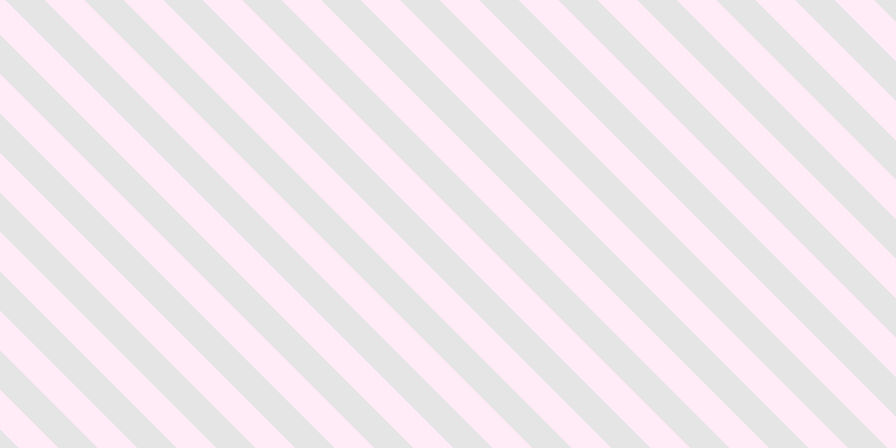
Write a Shadertoy shader that draws this pattern.

```glsl
// Even diagonal stripes in pale pink and light grey, falling to the right.

const vec3 PINK = vec3(1.0, 0.925, 0.97);
const vec3 GREY = vec3(0.898);
const float PERIOD = 0.1763;      // horizontal repeat, in canvas heights
const float PINK_SHARE = 0.5;     // part of each repeat that is pink
const float PINK_CENTER = -0.0036; // pink stripe nearest the canvas center

// Signed distance along the diagonal axis to the nearest pink stripe edge.
float stripeDistance(float u) {
    float offset = (fract((u - PINK_CENTER) / PERIOD + 0.5) - 0.5) * PERIOD;
    return abs(offset) - 0.5 * PINK_SHARE * PERIOD;
}

void mainImage(out vec4 fragColor, in vec2 fragCoord) {
    vec2 p = (fragCoord - 0.5 * iResolution.xy) / iResolution.y;

    // Constant along lines that fall to the right at 45 degrees.
    float diagonal = p.x + p.y;

    // Smooth over about one pixel measured along the diagonal axis.
    float soft = 0.7 / iResolution.y;
    float grey = smoothstep(-soft, soft, stripeDistance(diagonal));

    fragColor = vec4(mix(PINK, GREY, grey), 1.0);
}
```
